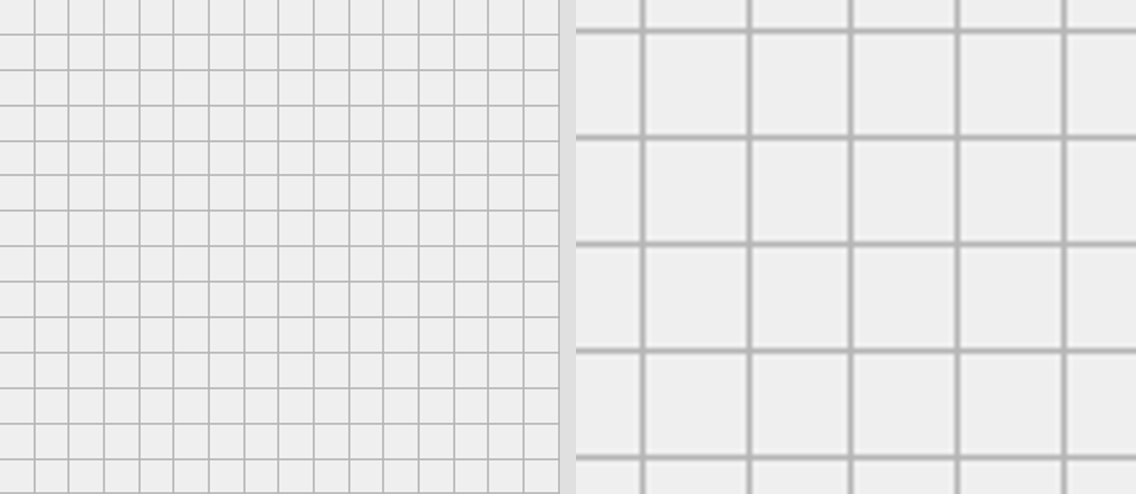
Left, the full canvas; right, a detail of the centre.
Give the GLSL for this pattern, as a Shadertoy shader.

```glsl
const vec3 PAPER = vec3(0.937);
const vec3 INK = vec3(0.712);
const vec2 GRID_UNITS = vec2(315.0, 278.0);           // canvas size in line widths
const vec2 CELL_SIZE = vec2(59.0 / 3.0, 179.0 / 9.0); // 16 columns, 14 rows

// Soft line profile: cubic falloff with a faint lighter rim
float lineProfile(float d) {
    d = abs(d);
    float core = 1.0 + d * d * (1.5 * d - 2.5);
    float rim = 2.0 + d * (-4.0 + d * (2.5 - 0.5 * d));
    return d < 1.0 ? core : (d < 2.0 ? rim : 0.0);
}

// Coverage of the nearest rule; snapping to whole units varies the cell sizes
float ruleCoverage(float x, float cellSize, float pixelSize) {
    float index = round((x + 0.5) / cellSize);
    float center = round(index * cellSize) - 0.5;
    float width = max(1.0, pixelSize);
    return step(0.5, index) * lineProfile((x - center) / width) / width;
}

void mainImage(out vec4 fragColor, in vec2 fragCoord) {
    vec2 uv = fragCoord / iResolution.xy;
    vec2 pos = vec2(uv.x, 1.0 - uv.y) * GRID_UNITS;
    vec2 pixelSize = GRID_UNITS / iResolution.xy;

    float columns = ruleCoverage(pos.x, CELL_SIZE.x, pixelSize.x);
    float rows = ruleCoverage(pos.y, CELL_SIZE.y, pixelSize.y);

    // Union of both directions, so crossings do not darken
    float ink = 1.0 - (1.0 - columns) * (1.0 - rows);
    fragColor = vec4(mix(PAPER, INK, ink), 1.0);
}
```
